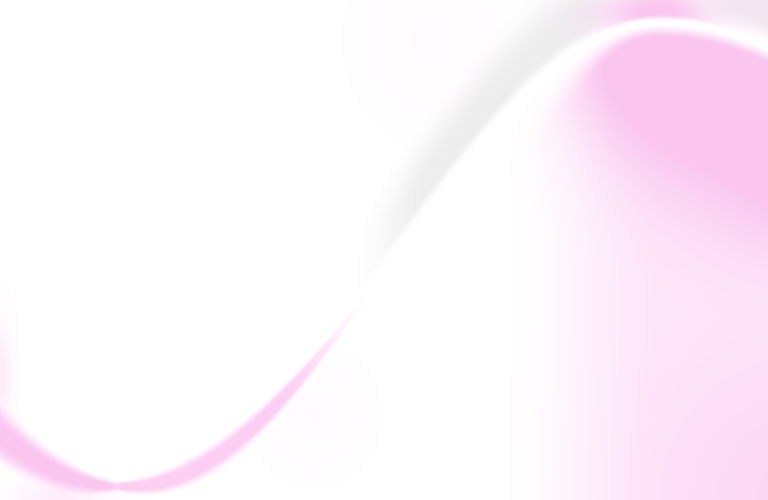
This background is drawn by a Shadertoy shader. Its source:

```glsl
const vec3 PINK = vec3(0.98, 0.775, 0.94);
const vec3 GRAY = vec3(0.932);

// Height of the S-shaped wave at x
float waveHeight(float x) {
    float tail = max(x - 0.86, 0.0);
    return 0.493 - 0.465 * cos(3.14159 * (x - 0.163) / 0.697) + 2.0 * tail * tail;
}

float glow(vec2 p, vec2 center, vec2 radius) {
    vec2 q = (p - center) / radius;
    return exp(-dot(q, q));
}

float segmentDistance(vec2 p, vec2 a, vec2 b) {
    vec2 ab = b - a;
    return length(p - a - ab * clamp(dot(p - a, ab) / dot(ab, ab), 0.0, 1.0));
}

// Pink body under the crest
float bodyPink(vec2 p, float depth) {
    float wash = 0.42 * smoothstep(0.65, 0.87, p.x);
    wash += 0.28 * glow(p, vec2(1.05, 0.0), vec2(0.2, 0.3));
    float band = segmentDistance(p, vec2(0.83, 0.87), vec2(1.06, 0.68));
    float core = exp(-pow(band / 0.17, 2.0));
    core *= smoothstep(0.64, 0.82, p.x);
    float rim = 0.035 + 0.11 * smoothstep(0.84, 0.68, p.x);
    return min(wash + 0.85 * core, 1.0) * smoothstep(0.004, rim, depth);
}

// Ribbon that swells on both sides of the trough
float ribbonPink(vec2 p, float offset) {
    float rise = clamp((p.x - 0.13) / 0.36, 0.0, 1.0);
    float rightWidth = 0.003 + 0.029 * sin(3.14159 * pow(rise, 0.9));
    float right = 1.0 - smoothstep(0.3, 1.1, abs(offset + 0.014 * rise) / rightWidth);
    right *= smoothstep(0.08, 0.17, p.x) * smoothstep(0.49, 0.36, p.x);

    float fall = clamp(1.0 - p.x / 0.17, 0.0, 1.0);
    float leftWidth = 0.004 + 0.062 * fall;
    float left = 1.0 - smoothstep(0.25, 1.1, abs(offset + 0.015 * fall) / leftWidth);
    left *= smoothstep(0.2, 0.13, p.x);
    left *= 1.0 - smoothstep(0.006, 0.0, p.x - 0.1 * (0.08 - p.y)) * smoothstep(0.09, 0.06, p.y);
    return max(left, 0.85 * right);
}

void mainImage(out vec4 fragColor, in vec2 fragCoord) {
    vec2 p = fragCoord / iResolution.xy;
    float offset = p.y - waveHeight(p.x);
    float edge = 1.5 / iResolution.y;
    float above = smoothstep(-edge, edge, offset);
    vec3 color = vec3(1.0);

    // Gray shadow along the upper side of the slope
    float shadow = smoothstep(0.0, 0.03, offset) * smoothstep(0.19, 0.06, offset);
    shadow *= smoothstep(0.455, 0.56, p.x) * smoothstep(0.83, 0.74, p.x);
    color = mix(color, GRAY, shadow);

    // Pink light above the crest and a dusty corner
    float crest = glow(p, vec2(0.855, 0.975), vec2(0.075, 0.05));
    color = mix(color, PINK, min(1.1 * crest, 1.0) * smoothstep(0.0, 0.014, offset));
    float corner = smoothstep(0.88, 0.96, p.x) * smoothstep(0.0, 0.05, offset);
    color = mix(color, vec3(0.95, 0.9, 0.94), corner);

    // Faint hazes
    float haze = 0.07 * glow(p, vec2(0.56, 0.92), vec2(0.08, 0.15)) * above;
    haze += 0.08 * glow(p, vec2(0.41, 0.17), vec2(0.06, 0.1)) * (1.0 - above);
    haze += 0.35 * glow(p, vec2(0.0, 0.25), vec2(0.015, 0.1));
    haze += 0.3 * glow(p, vec2(0.08, 0.01), vec2(0.06, 0.03)) * (1.0 - above);
    color = mix(color, PINK, haze);

    color = mix(color, PINK, bodyPink(p, -offset) * (1.0 - above));
    color = mix(color, PINK, ribbonPink(p, offset));
    fragColor = vec4(color, 1.0);
}
```
